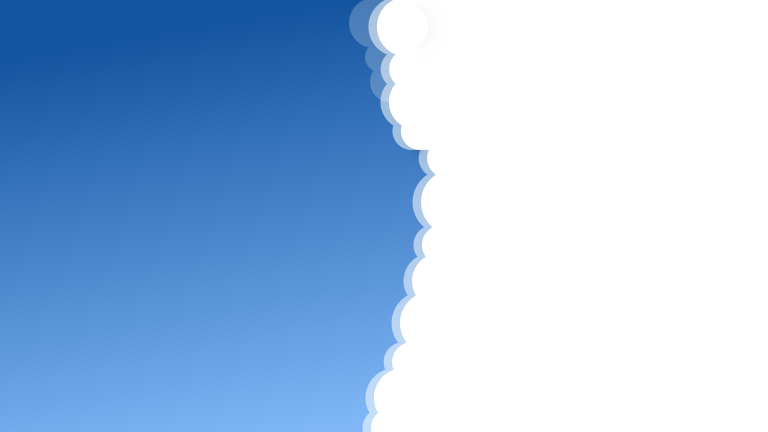
Write a WebGL 2 fragment shader that draws this background.

```glsl
#version 300 es
precision highp float;
// A blue gradient sky with a white bank of scalloped cloud filling the right side.

uniform vec2 u_resolution;
out vec4 outColor;

// Lengths are in canvas heights.
const vec3 SKY_TOP = vec3(0.08, 0.333, 0.624);
const vec3 SKY_LOW = vec3(0.50, 0.715, 0.97);
const vec2 SKY_RANGE = vec2(0.139, 1.118);
const float SKY_TILT = 0.17;
const vec3 CLOUD = vec3(1.0);
const float RIM_SHIFT = 0.0196;
const float RIM_ALPHA = 0.54;
const float WISP_ALPHA = 0.22;
const float CREASE_RADIUS = 0.049;
const float CREASE_ALPHA = 0.03;
const float SHADOW_ALPHA = 0.12;

// Puffs of the bank, top to bottom: center and radius.
const int PUFF_COUNT = 12;
const vec3 PUFFS[PUFF_COUNT] = vec3[](
    vec3(0.942, 0.938, 0.0695), vec3(0.947, 0.840, 0.0463),
    vec3(0.965, 0.764, 0.0648), vec3(0.972, 0.697, 0.0440),
    vec3(1.035, 0.634, 0.0463), vec3(1.051, 0.532, 0.0764),
    vec3(1.023, 0.433, 0.0463), vec3(1.0185, 0.3495, 0.0648),
    vec3(1.000, 0.252, 0.0741), vec3(0.954, 0.162, 0.0463),
    vec3(0.935, 0.079, 0.0694), vec3(0.905, 0.009, 0.0463));

// Faint puffs behind the top of the bank.
const int WISP_COUNT = 3;
const vec3 WISPS[WISP_COUNT] = vec3[](
    vec3(0.866, 0.947, 0.058), vec3(0.880, 0.868, 0.035),
    vec3(0.903, 0.810, 0.0463));

// Distance to a round-ended bar that runs to the right without end.
float puffDistance(vec2 p, vec3 puff) {
    vec2 q = p - puff.xy;
    return length(vec2(min(q.x, 0.0), q.y)) - puff.z;
}

float bankDistance(vec2 p) {
    float d = 10.0;
    for (int i = 0; i < PUFF_COUNT; i++) d = min(d, puffDistance(p, PUFFS[i]));
    return d;
}

float wispDistance(vec2 p) {
    float d = 10.0;
    for (int i = 0; i < WISP_COUNT; i++) d = min(d, puffDistance(p, WISPS[i]));
    return d;
}

// Coverage of a shape, smoothed over one pixel.
float coverage(float d) {
    return clamp(0.5 - d * u_resolution.y, 0.0, 1.0);
}

vec3 sky(vec2 p) {
    float depth = 1.0 - p.y + SKY_TILT * p.x;
    float t = (depth - SKY_RANGE.x) / (SKY_RANGE.y - SKY_RANGE.x);
    return mix(SKY_TOP, SKY_LOW, clamp(t, 0.0, 1.0));
}

// Soft shade just outside the right edge of the top puff.
float crease(vec2 p) {
    vec2 q = p - PUFFS[0].xy;
    float d = length(q) - CREASE_RADIUS;
    float side = smoothstep(0.01, 0.04, q.x);
    return CREASE_ALPHA * side * smoothstep(-0.002, 0.002, d) * exp(-max(d, 0.0) * 60.0);
}

void main() {
    vec2 p = gl_FragCoord.xy / u_resolution.y;
    vec3 color = sky(p);

    // Back to front: wisps, translucent rim, small notch shadow, solid bank.
    color = mix(color, CLOUD, WISP_ALPHA * coverage(wispDistance(p)));
    color = mix(color, CLOUD, RIM_ALPHA * coverage(bankDistance(p + vec2(RIM_SHIFT, 0.0))));
    float notch = length(p - PUFFS[3].xy + vec2(0.0, PUFFS[3].z));
    color *= 1.0 - SHADOW_ALPHA * exp(-notch * 90.0);
    color = mix(color, CLOUD * (1.0 - crease(p)), coverage(bankDistance(p)));

    outColor = vec4(color, 1.0);
}
```
